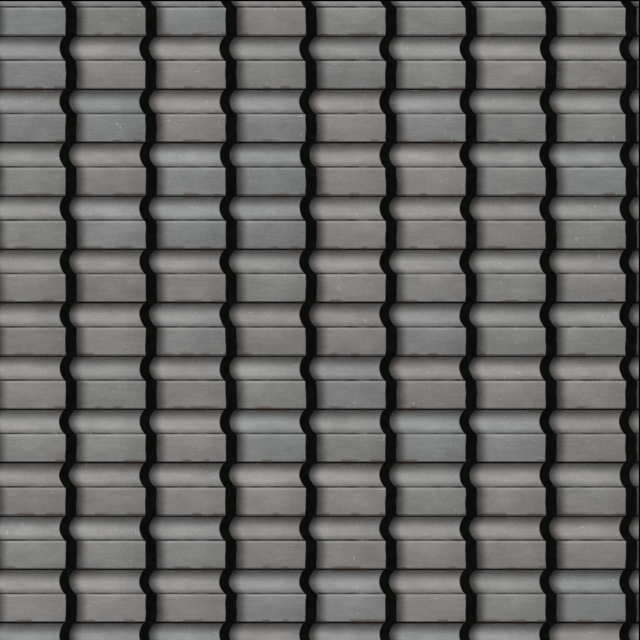
Give the GLSL for this texture, as a three.js fragment shader.

```glsl
varying vec2 vUv;

const vec2 TILES = vec2(8.0, 12.0);
const vec2 OFFSET = vec2(0.889, 0.667);
const float ROLL_END = 0.46;
const vec3 GAP_COLOR = vec3(0.045, 0.053, 0.047);
const vec3 WARM_TINT = vec3(1.025, 0.995, 0.98);
const vec3 COOL_TINT = vec3(0.985, 1.005, 0.995);
const vec3 RUST_COLOR = vec3(0.34, 0.27, 0.23);

float hash(vec2 p) {
  vec3 q = fract(vec3(p.xyx) * 0.1031);
  q += dot(q, q.yzx + 33.33);
  return fract((q.x + q.y) * q.z);
}

float noise(vec2 p) {
  vec2 cell = floor(p);
  vec2 f = fract(p);
  f = f * f * (3.0 - 2.0 * f);
  float low = mix(hash(cell), hash(cell + vec2(1.0, 0.0)), f.x);
  float high = mix(hash(cell + vec2(0.0, 1.0)), hash(cell + 1.0), f.x);
  return mix(low, high, f.y);
}

float fbm(vec2 p) {
  float sum = 0.0;
  float weight = 0.5;
  for (int i = 0; i < 4; i++) {
    sum += weight * noise(p);
    p = p * 2.03 + 17.1;
    weight *= 0.5;
  }
  return sum;
}

float softLine(float d, float width) {
  return 1.0 - smoothstep(0.3 * width, width, abs(d));
}

// Sideways swell of the gap beside each rounded roll
float rollBulge(float v) {
  float t = clamp((v + 0.01) / (ROLL_END + 0.03), 0.0, 1.0);
  return pow(max(sin(3.14159 * t), 0.0), 0.75);
}

// Brightness down one course: rounded roll, crease, flat pan
float courseShade(float v, float wear) {
  float roll = mix(0.29, 0.595, smoothstep(0.0, 0.27, v));
  roll -= 0.13 * smoothstep(0.33, ROLL_END, v);
  float pan = mix(0.515, 0.485, smoothstep(0.5, 0.95, v));
  float shade = mix(roll, pan, smoothstep(ROLL_END - 0.01, ROLL_END + 0.02, v));
  shade -= (0.08 + 0.16 * wear) * softLine(v - ROLL_END, 0.024);
  shade += 0.06 * softLine(v - ROLL_END - 0.04, 0.03);
  float lip = min(v, 1.0 - v);
  return shade - 0.2 * softLine(lip, 0.035);
}

// Shadow beside the gap, fading toward the right
float sideShade(float u) {
  float gapShadow = mix(0.48, 1.0, smoothstep(0.05, 0.23, u));
  float falloff = 1.0 - 0.06 * smoothstep(0.5, 0.95, u);
  return gapShadow * falloff;
}

vec3 tileColor(vec2 p, vec2 local, vec2 id) {
  float seed = hash(id + 5.7);
  float clouds = fbm(p * vec2(28.0, 46.0));
  float streaks = noise(p * vec2(45.0, 330.0));
  float grain = noise(p * 380.0);
  float wear = noise(p * vec2(60.0, 12.0) + id);

  float shade = courseShade(local.y, wear) * sideShade(local.x);
  shade *= 0.97 + 0.06 * seed;
  shade *= 1.0 + 0.16 * (clouds - 0.47) + 0.04 * (streaks - 0.5);
  shade += 0.025 * (grain - 0.5);
  vec3 color = shade * mix(WARM_TINT, COOL_TINT, hash(id + 21.3));

  // Rust along lips and gaps, with sparse pale flecks
  float edge = softLine(min(local.y, 1.0 - local.y), 0.08);
  edge = max(edge, 1.0 - smoothstep(0.06, 0.16, local.x));
  float rust = edge * smoothstep(0.52, 0.75, noise(p * 65.0 + 9.0));
  color = mix(color, RUST_COLOR * (0.4 + shade), 0.45 * rust);
  float fleck = smoothstep(0.93, 0.99, noise(p * 170.0 + 40.0));
  return color + 0.07 * fleck * smoothstep(0.1, 0.25, local.x);
}

void main() {
  float down = (1.0 - vUv.y) * TILES.y - OFFSET.y;
  float row = floor(down);
  float v = fract(down);
  float bulge = rollBulge(v);

  float wobble = 0.012 * (noise(vUv * vec2(8.0, 70.0)) - 0.5);
  float across = vUv.x * TILES.x - OFFSET.x + 0.085 * bulge + wobble;
  float u = fract(across);
  vec2 id = vec2(floor(across), row) + 30.0;
  vec3 color = tileColor(vUv, vec2(u, v), id);

  // Dark winding gap between columns
  float gapDistance = min(u, 1.0 - u);
  float halfWidth = mix(0.068, 0.06, bulge);
  float gap = 1.0 - smoothstep(halfWidth - 0.014, halfWidth + 0.014, gapDistance);
  vec3 gapColor = GAP_COLOR * (0.75 + 0.5 * noise(vUv * 150.0));
  color = mix(color, gapColor, gap);

  // Thin dark border at the top and right
  float border = max(smoothstep(0.997, 0.999, vUv.y), smoothstep(0.997, 0.9995, vUv.x));
  color = mix(color, GAP_COLOR * 0.4, border);

  gl_FragColor = vec4(color, 1.0);
}
```
